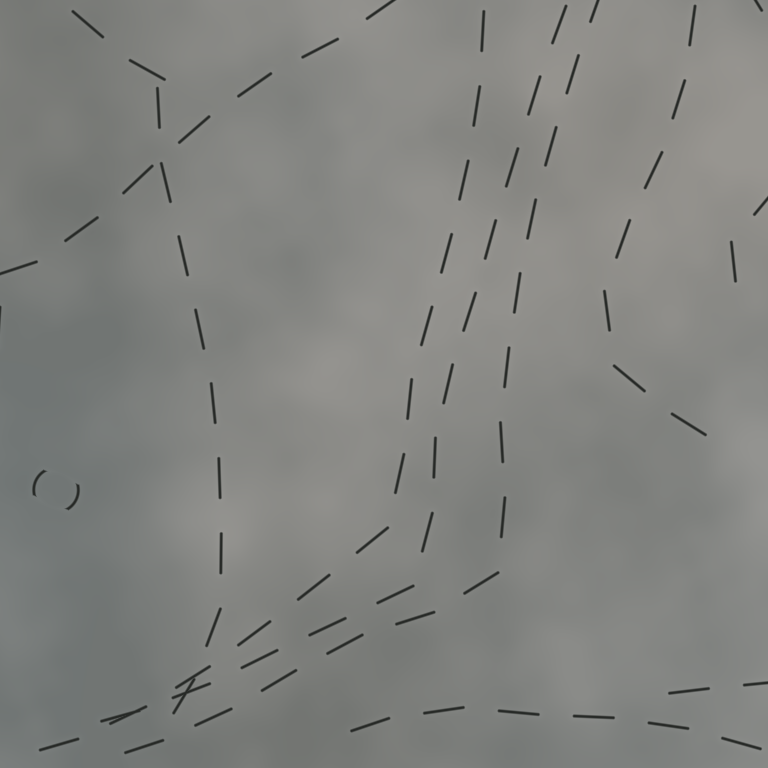
Reproduce this pattern procedurally as a Shadertoy shader.

```glsl
// Dashed dark contour lines wandering over a softly mottled grey ground.

const float PERIOD = 0.098;      // spacing of dashes along a line
const float DASH = 0.051;        // length of one dash
const float HALF_WIDTH = 0.0018; // half the stroke width
const float SOFTNESS = 0.0014;   // blur of the stroke edge

const vec3 SHADE = vec3(0.480, 0.490, 0.480);
const vec3 LIGHT = vec3(0.550, 0.552, 0.540);
const vec3 INK = vec3(0.150, 0.160, 0.150);
const vec3 WARMTH = vec3(0.016, 0.0, -0.012);

float hash(vec2 p) {
    return fract(sin(dot(p, vec2(127.1, 311.7))) * 43758.5453);
}

float valueNoise(vec2 p) {
    vec2 cell = floor(p);
    vec2 f = fract(p);
    f = f * f * (3.0 - 2.0 * f);
    float low = mix(hash(cell), hash(cell + vec2(1.0, 0.0)), f.x);
    float high = mix(hash(cell + vec2(0.0, 1.0)), hash(cell + vec2(1.0)), f.x);
    return mix(low, high, f.y);
}

float fbm(vec2 p) {
    float sum = 0.0;
    float weight = 0.5;
    for (int octave = 0; octave < 4; octave++) {
        sum += weight * valueNoise(p);
        p = mat2(1.6, 1.2, -1.2, 1.6) * p + 7.3;
        weight *= 0.5;
    }
    return sum / 0.9375;
}

float segmentDistance(vec2 p, vec2 a, vec2 b) {
    vec2 ab = b - a;
    float t = clamp(dot(p - a, ab) / dot(ab, ab), 0.0, 1.0);
    return length(p - a - ab * t);
}

// Walks a line dash by dash; it turns once around step bendAt.
// The wobble depends on position, so neighbouring lines stay parallel.
float dashedLine(vec2 p, vec2 start, float heading, float turn, float bendAt, int steps) {
    float nearest = 1.0;
    vec2 pos = start;
    for (int i = 0; i < steps; i++) {
        float bend = smoothstep(bendAt - 1.0, bendAt + 1.0, float(i));
        float wobble = 0.75 * (valueNoise(pos * 5.0) - 0.5);
        float angle = heading + turn * bend + wobble;
        vec2 dir = vec2(cos(angle), sin(angle));
        nearest = min(nearest, segmentDistance(p, pos, pos + dir * DASH));
        pos += dir * PERIOD;
    }
    return nearest;
}

// Two opposite arcs of a small closed contour.
float brokenRing(vec2 p, vec2 center, float radius, float tilt) {
    vec2 q = p - center;
    q = vec2(cos(tilt) * q.x - sin(tilt) * q.y, sin(tilt) * q.x + cos(tilt) * q.y);
    return max(abs(length(q) - radius), abs(q.y) - radius * 0.55);
}

float contourDistance(vec2 p) {
    // Nested family sweeping down, then to the lower left
    float d = dashedLine(p, vec2(0.630, 0.985), -1.65, -0.95, 6.3, 13);
    d = min(d, dashedLine(p, vec2(0.737, 0.992), -1.66, -1.10, 7.5, 13));
    d = min(d, dashedLine(p, vec2(0.786, 1.020), -1.56, -1.10, 7.5, 14));
    // Right side
    d = min(d, dashedLine(p, vec2(0.905, 0.992), -1.70, 0.95, 4.3, 7));
    d = min(d, dashedLine(p, vec2(0.965, 1.030), -1.25, 0.0, 1.0, 2));
    d = min(d, dashedLine(p, vec2(1.015, 0.760), -2.30, 1.20, 0.5, 2));
    // Left side
    d = min(d, dashedLine(p, vec2(0.520, 1.005), -2.45, -0.15, 2.5, 8));
    d = min(d, dashedLine(p, vec2(0.205, 0.885), -1.55, -0.55, 6.5, 9));
    d = min(d, dashedLine(p, vec2(0.095, 0.985), -0.75, 0.50, 0.8, 2));
    d = min(d, dashedLine(p, vec2(0.0, 0.600), -1.20, -0.60, 0.5, 2));
    // Lower right
    d = min(d, dashedLine(p, vec2(0.990, 0.025), 3.05, 0.55, 3.5, 6));
    d = min(d, dashedLine(p, vec2(1.020, 0.113), 3.25, 0.0, 1.0, 2));
    return min(d, brokenRing(p, vec2(0.073, 0.362), 0.029, 0.4));
}

vec3 mottledGround(vec2 p) {
    float tone = 0.48 + 3.1 * (fbm(p * 4.0 + 3.7) - 0.5);
    tone += 0.35 * (p.x - 0.5);
    float warm = valueNoise(p * 2.5 + 19.0) - 0.5 + 0.3 * (p.y - 0.5);
    return mix(SHADE, LIGHT, clamp(tone, -0.5, 1.5)) + WARMTH * warm;
}

void mainImage(out vec4 fragColor, in vec2 fragCoord) {
    vec2 p = fragCoord / iResolution.y;
    float d = contourDistance(p);
    float edge = max(SOFTNESS, 0.7 / iResolution.y);

    // Faint light fringe beside the strokes, then the ink itself
    vec3 color = mottledGround(p) + 0.02 * exp(-pow(d / 0.006, 2.0));
    float ink = 1.0 - smoothstep(HALF_WIDTH - edge, HALF_WIDTH + edge, d);
    fragColor = vec4(mix(color, INK, ink), 1.0);
}
```
